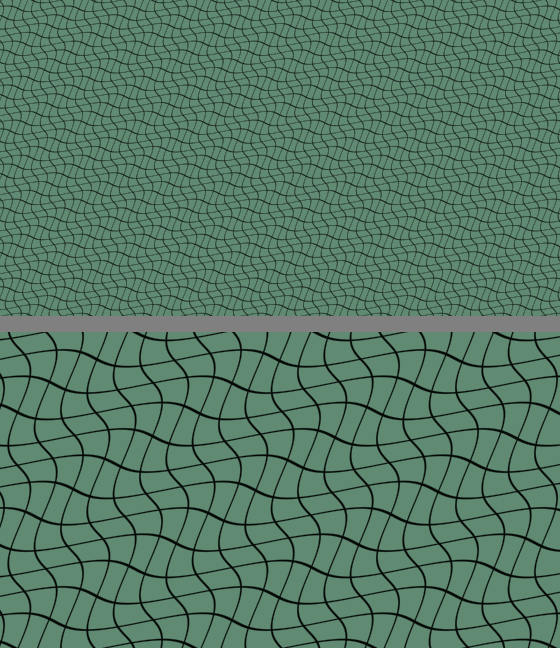
Top: the whole. Bottom: its middle third, enlarged.
A WebGL 2 fragment shader for this pattern:

```glsl
#version 300 es
precision highp float;

#define ROWS 36.0                        // grid cells down the canvas
#define WAVE_LENGTHS vec2(6.83, 4.5)     // across and down, in cells
#define WAVE_AMPLITUDES vec2(0.42, 0.32) // across and down, in cells
#define WAVE_PHASE 0.47                  // in turns
#define LINE_WIDTH 0.066                 // in cells
#define EDGE_SOFTNESS 1.25               // filter width over pixel size
#define GROUND_COLOR vec3(0.38, 0.54, 0.45)
#define LINE_COLOR vec3(0.015, 0.035, 0.025)

uniform vec2 u_resolution;
out vec4 fragColor;

const float TAU = 6.283185;

// One slanted shear wave bends both families of lines together
vec2 warpGrid(vec2 p) {
    float turns = p.x / WAVE_LENGTHS.x - p.y / WAVE_LENGTHS.y + WAVE_PHASE;
    return p + WAVE_AMPLITUDES * sin(TAU * turns);
}

// Box-filtered coverage of lines at whole numbers
float lineCoverage(float coord, float footprint) {
    float dist = abs(fract(coord + 0.5) - 0.5);
    float halfLine = 0.5 * LINE_WIDTH;
    float halfFilter = 0.5 * footprint;
    float overlap = min(dist + halfFilter, halfLine) - max(dist - halfFilter, -halfLine);
    return clamp(overlap / footprint, 0.0, 1.0);
}

void main() {
    vec2 cell = gl_FragCoord.xy / u_resolution.y * ROWS;
    vec2 grid = warpGrid(cell);

    // Filter size measured across each family of lines
    vec2 dx = dFdx(grid);
    vec2 dy = dFdy(grid);
    vec2 footprint = EDGE_SOFTNESS * sqrt(dx * dx + dy * dy);

    float columns = lineCoverage(grid.x, footprint.x);
    float rows = lineCoverage(grid.y, footprint.y);
    float ink = 1.0 - (1.0 - columns) * (1.0 - rows);

    fragColor = vec4(mix(GROUND_COLOR, LINE_COLOR, ink), 1.0);
}
```
